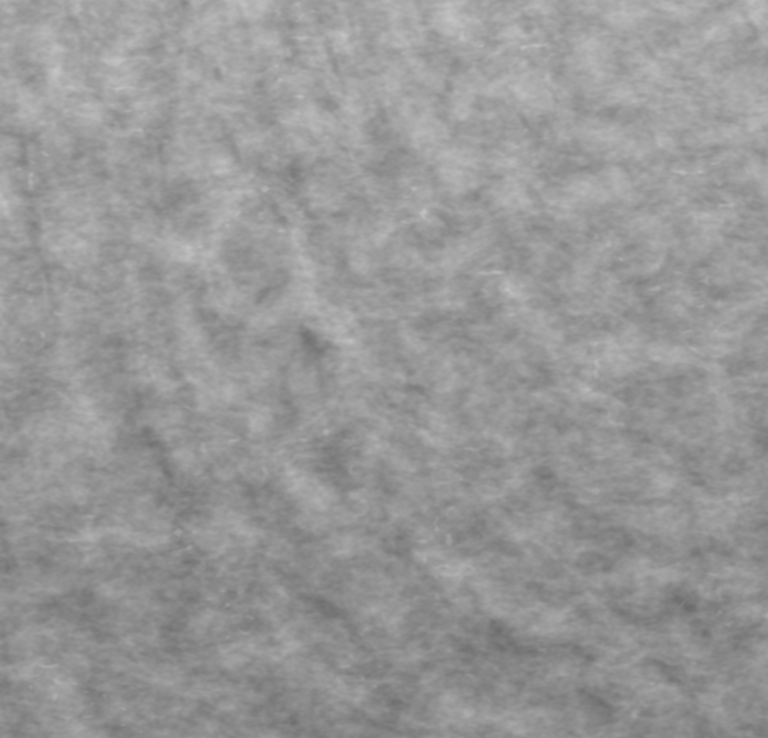
Write a Shadertoy shader that draws this texture.

```glsl
// Soft grey fleece: a pale-to-dim vertical wash with crumpled mottling,
// creases that fall steeply on the left and bend towards the right,
// and fine, nearly level fibres with a few glints. All from gradient noise.

// Integer hash of a lattice cell, turned into a unit gradient
vec2 cellGradient(vec2 cell) {
    uvec2 q = uvec2(ivec2(cell)) * uvec2(1597334673u, 3812015801u);
    uint h = (q.x ^ q.y) * 1597334673u;
    h = (h ^ (h >> 15u)) * 2246822519u;
    h ^= h >> 13u;
    float angle = float(h & 65535u) / 65536.0 * 6.28319;
    return vec2(cos(angle), sin(angle));
}

// Gradient noise, about -0.7 to 0.7
float gradientNoise(vec2 p) {
    vec2 cell = floor(p), f = p - cell;
    vec2 s = f * f * f * (f * (f * 6.0 - 15.0) + 10.0);
    vec2 e = vec2(1.0, 0.0);
    float a = dot(cellGradient(cell), f);
    float b = dot(cellGradient(cell + e.xy), f - e.xy);
    float c = dot(cellGradient(cell + e.yx), f - e.yx);
    float d = dot(cellGradient(cell + e.xx), f - e.xx);
    return mix(mix(a, b, s.x), mix(c, d, s.x), s.y);
}

// Sum of rotated octaves
float fractalNoise(vec2 p, int octaves, float gain) {
    float sum = 0.0, weight = 1.0;
    for (int i = 0; i < octaves; i++) {
        sum += weight * gradientNoise(p);
        p = mat2(1.6, 0.9, -0.9, 1.6) * p + 17.3;
        weight *= gain;
    }
    return sum;
}

// Conformal coordinates: x runs across the bending creases, y along them
vec2 foldCoords(vec2 p, vec2 centre) {
    vec2 z = p - centre;
    return vec2(z.x * z.y, 0.5 * (z.x * z.x - z.y * z.y));
}

// Narrow dark valleys where the noise peaks
float creases(vec2 fold, vec2 frequency, float low, float high) {
    return smoothstep(low, high, fractalNoise(fold * frequency, 2, 0.45));
}

// Level, slightly wavy threads
float fibres(vec2 p, vec2 frequency, float sway) {
    p.y += sway * gradientNoise(p * 7.0 + 31.0);
    return gradientNoise(p * frequency) + 0.6 * gradientNoise(p * frequency * 1.9 + 9.0);
}

// Tiny glints gathered in loose patches
float glints(vec2 p, vec2 frequency) {
    float patches = smoothstep(-0.05, 0.4, gradientNoise(p * 9.0 + 53.0));
    return patches * smoothstep(0.2, 0.65, gradientNoise(p * frequency + 71.0));
}

void mainImage(out vec4 fragColor, in vec2 fragCoord) {
    vec2 p = fragCoord / iResolution.y;

    // Crumple the cloth a little before folding it
    vec2 crumple = vec2(gradientNoise(p * 11.0), gradientNoise(p * 11.0 + 40.0));
    vec2 q = p + 0.016 * crumple;
    vec2 fold = foldCoords(q, vec2(-0.15, -0.35));

    // Folds are strongest on the left and along the lower middle
    float foldStrength = mix(1.0, 0.45, smoothstep(0.6, 1.5, p.x + 0.6 * p.y));

    // Tones, from the broad wash down to the threads
    float tone = mix(0.538, 0.655, p.y);
    tone += 0.088 * foldStrength * fractalNoise(fold * vec2(17.0, 6.0) + 5.0, 3, 0.5);
    tone -= 0.07 * foldStrength * creases(fold + 3.0, vec2(23.0, 8.0), 0.15, 0.65);
    tone += 0.082 * fractalNoise(q * vec2(14.0, 20.0) + 20.0, 4, 0.65);
    tone += 0.044 * fibres(q, vec2(32.0, 68.0), 0.03);
    tone += 0.04 * fractalNoise(p * vec2(72.0, 98.0), 2, 0.65);
    tone += 0.085 * glints(p, vec2(60.0, 88.0));

    fragColor = vec4(vec3(clamp(tone, 0.0, 1.0)), 1.0);
}
```
